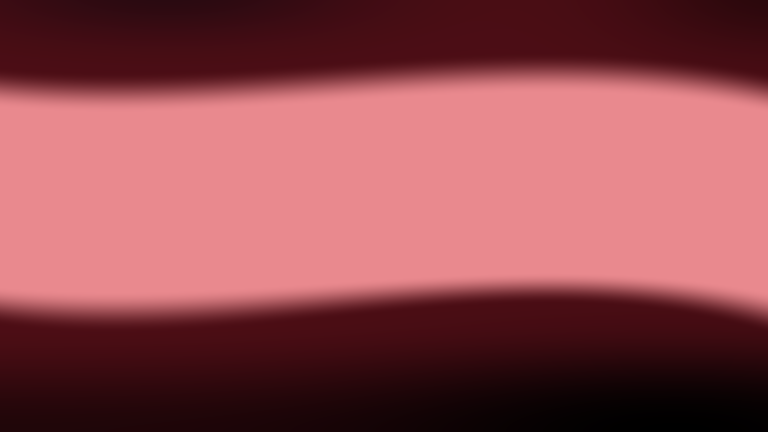
This background is drawn by a WebGL 2 fragment shader. Its source:

```glsl
#version 300 es
precision highp float;

uniform vec2 u_resolution;
out vec4 fragColor;

// Colours
const vec3 PINK = vec3(0.914, 0.537, 0.557);
const vec3 WINE = vec3(0.300, 0.053, 0.082);
const vec3 PLUM = vec3(0.135, 0.035, 0.062);

// Band edges: x of trough and crest, height at the trough, rise to the crest
const float TROUGH_X = 0.150;
const float CREST_X = 0.715;
const float TOP_Y = 0.785;
const float TOP_RISE = 0.046;
const float BOTTOM_Y = 0.278;
const float BOTTOM_RISE = 0.0555;

// Half widths of the soft edges
const float TOP_FEATHER = 0.047;
const float BOTTOM_FEATHER = 0.048;
const float CREST_SHARPEN = 0.012;

// Shading of the dark areas
const float FLOOR_LIGHT = 0.42;
const float FLOOR_HEIGHT = 0.25;
const vec2 SHADOW_POS = vec2(0.88, 0.0);
const vec2 SHADOW_SIZE = vec2(0.40, 0.17);
const vec2 PLUM_POS = vec2(0.22, 1.02);
const vec2 PLUM_SIZE = vec2(0.26, 0.11);
const float PLUM_AMOUNT = 0.85;
const vec2 CORNER_POS = vec2(1.02, 1.02);
const vec2 CORNER_SIZE = vec2(0.20, 0.14);
const float CORNER_AMOUNT = 0.45;

// Unclamped cubic: 0 at the trough, 1 at the crest, falling again beyond it
float swell(float x) {
    float u = (x - TROUGH_X) / (CREST_X - TROUGH_X);
    return u * u * (3.0 - 2.0 * u);
}

// Soft elliptical spot
float glow(vec2 p, vec2 center, vec2 size) {
    vec2 d = (p - center) / size;
    return exp(-dot(d, d));
}

// Wine backdrop with a dim floor and soft shadows
vec3 backdrop(vec2 p) {
    vec3 color = mix(WINE, PLUM, PLUM_AMOUNT * glow(p, PLUM_POS, PLUM_SIZE));
    color *= 1.0 - CORNER_AMOUNT * glow(p, CORNER_POS, CORNER_SIZE);
    color *= mix(FLOOR_LIGHT, 1.0, smoothstep(0.0, FLOOR_HEIGHT, p.y));
    return color * (1.0 - glow(p, SHADOW_POS, SHADOW_SIZE));
}

// Coverage of the wavy band
float band(vec2 p) {
    float wave = swell(p.x);
    float top = TOP_Y + TOP_RISE * wave;
    float bottom = BOTTOM_Y + BOTTOM_RISE * wave;
    float feather = BOTTOM_FEATHER - CREST_SHARPEN * wave;
    float above = smoothstep(bottom - feather, bottom + feather, p.y);
    float below = 1.0 - smoothstep(top - TOP_FEATHER, top + TOP_FEATHER, p.y);
    return above * below;
}

void main() {
    vec2 uv = gl_FragCoord.xy / u_resolution;
    fragColor = vec4(mix(backdrop(uv), PINK, band(uv)), 1.0);
}
```
